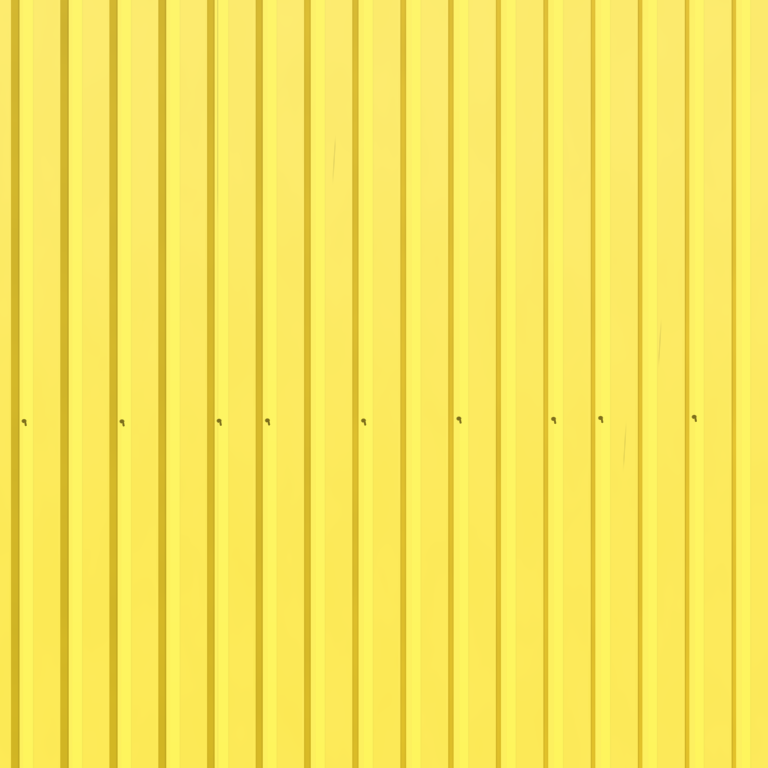
This texture is drawn by a three.js fragment shader. Its source:

```glsl
// Yellow ribbed sheet-metal wall: sixteen vertical ribs in mild perspective,
// each with a shadowed side, a pale flank, a bright fold and a flat pan.
// Rib positions follow a quadratic; screws and scratches are chosen per rib.
varying vec2 vUv;

const float FIRST_RIB = 0.0143;
const float RIB_PITCH = 0.0643;
const float PITCH_SHRINK = 0.000117;
const float SOFT = 0.0011;

const vec3 PAN_TOP = vec3(0.99, 0.92, 0.43);
const vec3 PAN_LOW = vec3(0.99, 0.915, 0.335);
const vec3 FOLD_LIGHT = vec3(0.995, 0.962, 0.39);
const vec3 SHADOW_LEFT = vec3(0.82, 0.71, 0.16);
const vec3 SHADOW_RIGHT = vec3(0.89, 0.76, 0.19);
const vec3 SCREW_DARK = vec3(0.40, 0.34, 0.06);

float hash(float n) {
  return fract(sin(n * 127.1 + 3.7) * 4375.85);
}

float ribLeft(float k) {
  return FIRST_RIB + k * (RIB_PITCH - k * PITCH_SHRINK);
}

// Inverse of ribLeft: fractional rib number at x.
float ribNumber(float x) {
  float root = sqrt(RIB_PITCH * RIB_PITCH - 4.0 * PITCH_SHRINK * (x - FIRST_RIB));
  return (RIB_PITCH - root) / (2.0 * PITCH_SHRINK);
}

// Soft-edged strip covering a..b.
float strip(float d, float a, float b, float soft) {
  return smoothstep(a - soft, a + soft, d) * (1.0 - smoothstep(b - soft, b + soft, d));
}

float segment(vec2 p, vec2 a, vec2 b) {
  vec2 ab = b - a;
  return length(p - a - ab * clamp(dot(p - a, ab) / dot(ab, ab), 0.0, 1.0));
}

// Layered sines, about -1..1.
float mottle(vec2 p) {
  float sum = 0.0;
  float gain = 0.5;
  for (int i = 0; i < 4; i++) {
    sum += gain * sin(p.x + 1.7 * sin(p.y)) * cos(p.y * 0.9 + sin(p.x * 0.7));
    p = mat2(1.6, 1.2, -1.2, 1.6) * p + 2.3;
    gain *= 0.55;
  }
  return sum;
}

// Screw head with a short shadow tail to the lower right.
float screw(vec2 p) {
  float head = length(p * vec2(0.85, 1.0)) - 0.0026;
  float tail = segment(p, vec2(0.0012, 0.0), vec2(0.0022, -0.0052)) - 0.0013;
  return 1.0 - smoothstep(-SOFT, SOFT, min(head, tail));
}

// Slightly slanted hairline, fading toward its ends.
float scratch(vec2 p, float halfLength, float slant) {
  float line = 1.0 - smoothstep(0.0004, 0.0016, abs(p.x - slant * p.y));
  return line * (1.0 - smoothstep(0.3, 1.0, abs(p.y) / halfLength));
}

void main() {
  vec2 uv = vUv;
  float k = floor(ribNumber(uv.x + 0.003));
  float d = uv.x - ribLeft(k);
  float shadowWidth = mix(0.0112, 0.0060, smoothstep(0.0, 0.85, uv.x));
  float flankEnd = shadowWidth + mix(0.0045, 0.0075, smoothstep(0.1, 0.6, uv.x));
  float foldEnd = mix(0.0290, 0.0245, uv.x);

  // Flat pan with vertical fade and soft unevenness
  vec3 pan = mix(PAN_LOW, PAN_TOP, smoothstep(0.15, 1.0, uv.y));
  pan.b += 0.02 * uv.x * (1.0 - uv.y);
  pan += vec3(0.003, 0.005, 0.014) * mottle(uv * vec2(17.0, 11.0) + k);
  vec3 color = pan;

  // Pale flank, then the bright fold
  vec3 flank = mix(pan, FOLD_LIGHT, 0.55);
  vec3 fold = FOLD_LIGHT + vec3(0.0, 0.0, 0.05 * (uv.y - 0.5));
  color = mix(color, flank, strip(d, shadowWidth, flankEnd, SOFT));
  color = mix(color, fold, strip(d, flankEnd, foldEnd, SOFT));
  color *= 1.0 - 0.02 * strip(d, foldEnd - 0.0005, foldEnd + 0.0012, SOFT);

  // Shadowed rib side with darker creases
  vec3 shadow = mix(SHADOW_LEFT, SHADOW_RIGHT, smoothstep(0.05, 0.8, uv.x));
  shadow.b += 0.05 * (uv.y - 0.5);
  shadow *= 1.0 + 0.02 * mottle(vec2(k * 3.1, uv.y * 14.0));
  float leftCrease = strip(d, 0.0, 0.0018, SOFT) * uv.x;
  float rightCrease = strip(d, shadowWidth - 0.002, shadowWidth, SOFT) * (1.0 - uv.x);
  shadow *= 1.0 - 0.09 * (leftCrease + rightCrease);
  color = mix(color, shadow, strip(d, 0.0, shadowWidth, SOFT));

  // Sparse scratches, a few ribs only
  float wear = step(0.68, hash(k + 5.0));
  vec2 scratchAt = vec2(mix(0.020, 0.045, hash(k + 11.0)), mix(0.35, 0.8, hash(k + 23.0)));
  float mark = scratch(vec2(d, uv.y) - scratchAt, 0.035, 0.06);
  color *= 1.0 - 0.07 * wear * mark;

  // Lapped seam on the fifth rib
  float seam = strip(d, shadowWidth + 0.0035, shadowWidth + 0.0045, SOFT);
  float seamFade = 0.04 + 0.10 * smoothstep(0.70, 0.76, uv.y);
  color *= 1.0 - seamFade * seam * step(abs(k - 4.0), 0.5);

  // Screws on four of every seven ribs
  float hasScrew = step(mod(4.0 * k + 1.0, 7.0), 3.5);
  vec2 screwAt = vec2(mix(0.0172, 0.0118, uv.x), 0.452 + 0.006 * uv.x * uv.x);
  screwAt.y += 0.002 * (hash(k + 41.0) - 0.5);
  color = mix(color, SCREW_DARK, 0.85 * hasScrew * screw(vec2(d, uv.y) - screwAt));

  gl_FragColor = vec4(clamp(color, 0.0, 1.0), 1.0);
}
```
